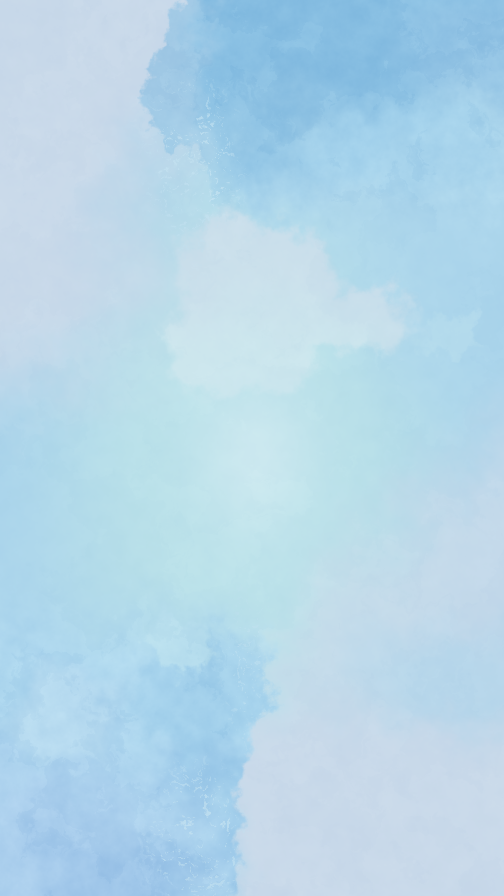
Reproduce this background procedurally as a WebGL 1 fragment shader.

```glsl
precision highp float;
// Pale blue and lavender watercolour clouds around a soft central glow.
uniform vec2 u_resolution;

float hash(vec2 p) {
  return fract(sin(dot(p, vec2(127.1, 311.7))) * 43758.5453);
}

float noise(vec2 p) {
  vec2 i = floor(p), f = fract(p);
  f = f * f * (3.0 - 2.0 * f);
  return mix(mix(hash(i), hash(i + vec2(1.0, 0.0)), f.x),
             mix(hash(i + vec2(0.0, 1.0)), hash(i + 1.0), f.x), f.y);
}

// Rough fractal noise, centred on zero.
float fbm(vec2 p) {
  float sum = 0.0, amp = 0.5;
  for (int i = 0; i < 5; i++) {
    sum += amp * (noise(p) - 0.5);
    p = mat2(1.6, 1.2, -1.2, 1.6) * p + 3.7;
    amp *= 0.6;
  }
  return sum;
}

// Elliptical wash: 1 inside, fading out across the rim.
float wash(vec2 p, vec2 center, vec2 radius, float softness) {
  float d = length((p - center) / radius);
  return 1.0 - smoothstep(1.0 - softness, 1.0 + softness, d);
}

// Small round paint drops, one per jittered grid cell.
float drops(vec2 p, float scale) {
  vec2 cell = floor(p * scale), f = fract(p * scale);
  float seed = hash(cell + 9.0);
  vec2 center = 0.3 + 0.4 * vec2(hash(cell), hash(cell + 31.0));
  float radius = 0.08 + 0.2 * seed * seed;
  float aa = scale / u_resolution.y;
  float disc = 1.0 - smoothstep(radius - aa, radius + aa, length(f - center));
  return disc * step(0.6, hash(cell + 57.0));
}

void main() {
  // Height is one unit, so the width is 0.5625 on a 9:16 canvas.
  vec2 p = gl_FragCoord.xy / u_resolution.y;
  p.x *= 0.5625 * u_resolution.y / u_resolution.x;

  // Ragged coordinates for the paint edges.
  vec2 q = p + 0.07 * vec2(fbm(p * 13.0), fbm(p * 13.0 + 40.0))
             + 0.035 * vec2(fbm(p * 48.0 + 7.0), fbm(p * 48.0 + 80.0));
  float grain = fbm(p * 9.0 + 15.0);

  vec3 lavender = vec3(0.785, 0.85, 0.915);
  vec3 aqua = vec3(0.72, 0.875, 0.91);
  vec3 sky = vec3(0.665, 0.83, 0.92);
  vec3 blue = vec3(0.53, 0.745, 0.885);

  // Aqua middle cooling to sky blue at the sides.
  float rim = length((p - vec2(0.28, 0.47)) * vec2(1.2, 0.75));
  vec3 col = mix(aqua, sky, smoothstep(0.12, 0.36, rim));

  // Lavender haze in the upper left.
  float haze = smoothstep(0.50, 0.68, q.y + 0.15 * (0.1 - q.x));
  haze *= 1.0 - smoothstep(0.06, 0.27, q.x - 0.12 * smoothstep(0.75, 1.0, q.y));
  col = mix(col, lavender, haze);

  // Blue wash in the upper right, with a ragged left edge.
  float shore = 0.17 + 0.075 * (1.0 - smoothstep(0.75, 0.87, q.y))
              + 0.03 * smoothstep(0.88, 1.0, q.y);
  float topSide = 0.6 * smoothstep(-0.004, 0.006, q.x - shore)
                + 0.4 * smoothstep(0.0, 0.05, q.x - shore - 0.015);
  float topBlue = topSide * smoothstep(0.72, 0.79, q.y);
  vec3 topTint = mix(sky, blue, smoothstep(0.74, 0.93, q.y + 0.15 * grain - 0.3 * (p.x - 0.3)));
  topTint = mix(topTint, vec3(0.62, 0.81, 0.92), 0.6 * wash(q, vec2(0.46, 0.83), vec2(0.11, 0.05), 0.3));
  topTint = mix(topTint, vec3(0.565, 0.755, 0.89), 0.6 * wash(q, vec2(0.54, 0.95), vec2(0.08, 0.06), 0.6));
  col = mix(col, topTint, topBlue);
  col = mix(col, sky, 0.7 * wash(q, vec2(0.56, 0.70), vec2(0.17, 0.13), 0.6));
  col = mix(col, vec3(0.71, 0.86, 0.925), 0.7 * wash(q, vec2(0.51, 0.64), vec2(0.025, 0.022), 0.2));

  // Lavender sweep along the lower right.
  float diagonal = 0.36 - q.y + 0.85 * (q.x - 0.36);
  float sweep = smoothstep(-0.08, 0.10, diagonal) * smoothstep(0.24, 0.36, q.x + 0.1 * (0.3 - q.y));
  col = mix(col, lavender, 0.8 * sweep);
  col = mix(col, sky, 0.5 * wash(q, vec2(0.52, 0.24), vec2(0.12, 0.06), 0.8));
  float corner = smoothstep(0.23, 0.14, q.y) * smoothstep(0.22, 0.30, q.x);
  col = mix(col, lavender, corner);

  // Blue wash in the lower left, mottled with paler patches.
  float bank = 0.25 + 0.045 * smoothstep(0.0, 0.2, q.y);
  float bottomBlue = (1.0 - smoothstep(-0.006, 0.008, q.x - bank))
                   * (1.0 - smoothstep(0.23, 0.36, q.y + 0.12 * (q.x - 0.15)));
  vec3 bottomTint = mix(vec3(0.59, 0.775, 0.905), vec3(0.67, 0.835, 0.93), smoothstep(-0.15, 0.15, grain));
  bottomTint = mix(bottomTint, vec3(0.65, 0.78, 0.92), 0.6 * wash(q, vec2(0.06, 0.03), vec2(0.16, 0.12), 0.6));
  bottomTint = mix(bottomTint, vec3(0.71, 0.85, 0.935), 0.8 * wash(q, vec2(0.07, 0.20), vec2(0.07, 0.05), 0.4));
  col = mix(col, bottomTint, bottomBlue);
  col = mix(col, vec3(0.60, 0.79, 0.91), 0.7 * bottomBlue * wash(q, vec2(0.235, 0.22), vec2(0.08, 0.06), 0.25));
  col = mix(col, vec3(0.72, 0.87, 0.93), 0.8 * wash(q, vec2(0.20, 0.27), vec2(0.025, 0.03), 0.2));

  // Pale cloud above the middle.
  float cloud = max(wash(q, vec2(0.29, 0.675), vec2(0.10, 0.075), 0.16),
                max(wash(q, vec2(0.265, 0.61), vec2(0.08, 0.055), 0.2),
                    wash(q, vec2(0.385, 0.645), vec2(0.085, 0.04), 0.25)));
  col = mix(col, mix(vec3(0.82, 0.90, 0.93), vec3(0.81, 0.87, 0.92), smoothstep(0.6, 0.7, q.y)), 0.8 * cloud);

  // Central glow.
  vec2 g = (p - vec2(0.285, 0.49)) / vec2(0.06, 0.08);
  col = mix(col, vec3(0.84, 0.925, 0.95), 0.8 * exp(-dot(g, g)));
  col = mix(col, vec3(0.77, 0.91, 0.935), 0.3 * exp(-0.15 * dot(g, g)));

  // Drops splashed along the two ragged edges.
  float splash = wash(p, vec2(0.215, 0.81), vec2(0.05, 0.09), 0.5)
               + wash(p, vec2(0.22, 0.06), vec2(0.05, 0.08), 0.5)
               + 0.6 * wash(p, vec2(0.28, 0.26), vec2(0.03, 0.09), 0.5);
  float specks = max(drops(q, 75.0), drops(q + 0.37, 130.0));
  col = mix(col, vec3(0.76, 0.88, 0.94), 0.7 * specks * min(splash, 1.0));

  // Crisp-edged dabs and paper mottling, strongest in the blue washes.
  float dabs = smoothstep(-0.03, 0.03, fbm(q * 16.0 + 60.0)) - 0.5;
  float strength = 0.35 + 0.65 * max(topBlue, bottomBlue);
  col += strength * (0.02 * dabs + 0.05 * fbm(p * 60.0) + 0.03 * grain) * vec3(1.2, 0.9, 0.5);
  gl_FragColor = vec4(col, 1.0);
}
```
